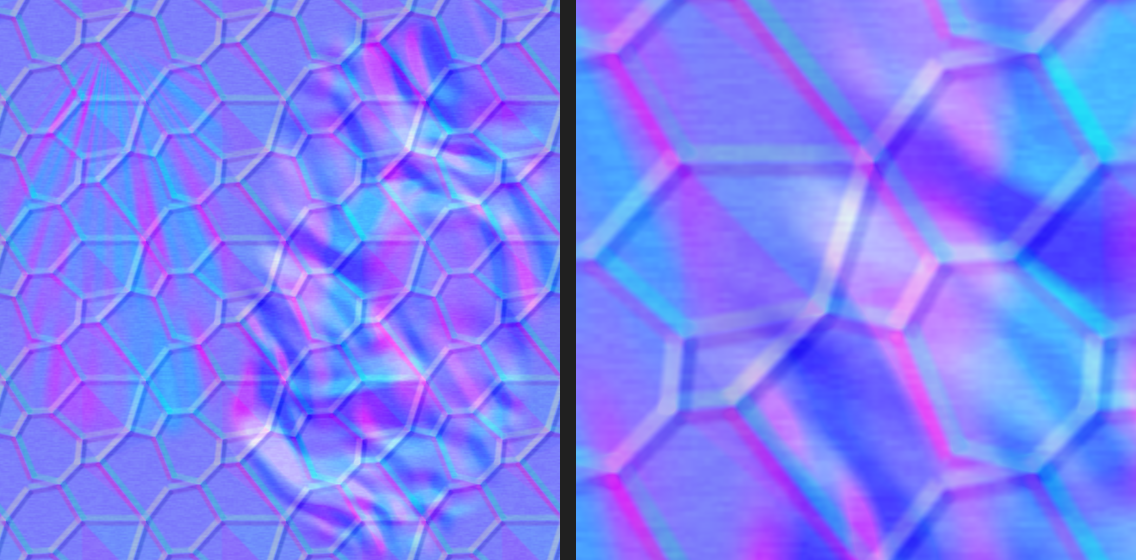
Left: the whole. Right: its middle third, enlarged.
Write a three.js fragment shader that draws this texture map.

```glsl
varying vec2 vUv;

#define REPEATS 4.0
#define RIDGE_WIDTH 0.042
#define SOFTNESS 0.012
#define RIDGE_TILT vec2(0.17, 0.14)
#define FOLD_STRENGTH 0.038
#define DRAPE_STRENGTH 0.85
#define GRAIN 0.055
#define FLAT_COLOR vec3(0.488, 0.495, 0.985)

// Corners of the stone mesh inside one tile
const vec2 FAN = vec2(0.927, 0.92);
const vec2 NECK = vec2(0.11, 0.88);
const vec2 LEDGE_TOP = vec2(0.229, 0.585);
const vec2 LEDGE_LOW = vec2(0.21, 0.50);
const vec2 LEDGE_END = vec2(0.43, 0.54);
const vec2 CROWN_L = vec2(0.573, 0.687);
const vec2 CROWN_R = vec2(0.71, 0.70);
const vec2 HUB = vec2(0.042, 0.28);
const vec2 SPOKE = vec2(0.583, 0.28);
const vec2 BASE_R = vec2(0.375, 0.05);
const vec2 BASE_L = vec2(0.20, 0.04);
const vec2 SHOULDER = vec2(0.59, 0.86);

float hash(vec2 p) {
  p = fract(p * vec2(0.1031, 0.1137));
  p += dot(p, p.yx + 33.33);
  return fract((p.x + p.y) * p.x * 17.0);
}

float noise(vec2 p) {
  vec2 i = floor(p), f = fract(p);
  f = f * f * f * (f * (f * 6.0 - 15.0) + 10.0);
  return mix(mix(hash(i), hash(i + vec2(1, 0)), f.x),
             mix(hash(i + vec2(0, 1)), hash(i + vec2(1, 1)), f.x), f.y);
}

// Shortest offset on the repeating tile
vec2 wrapOffset(vec2 v) { return v - floor(v + 0.5); }

float band(float d, float width) {
  return smoothstep(-SOFTNESS, SOFTNESS, d) * (1.0 - smoothstep(width - SOFTNESS, width + SOFTNESS, d));
}

// Two opposed bevels along the edge a-b
vec2 ridge(vec2 p, vec2 a, vec2 b) {
  vec2 span = wrapOffset(b - a);
  vec2 q = wrapOffset(p - a - 0.5 * span);
  vec2 dir = normalize(span) * (span.x < 0.0 ? -1.0 : 1.0);
  float d = dot(q, vec2(-dir.y, dir.x));
  float past = abs(dot(q, dir)) - 0.5 * length(span);
  float side = band(d, RIDGE_WIDTH) - 0.85 * band(-d, RIDGE_WIDTH * 0.8);
  return RIDGE_TILT * vec2(dir.y, 1.0) * side * (1.0 - smoothstep(-0.01, 0.018, past));
}

float edgeSide(vec2 p, vec2 a, vec2 b) {
  vec2 e = normalize(b - a);
  return e.x * (p.y - a.y) - e.y * (p.x - a.x);
}

// Coverage of the sloped triangle a-b-c
float facet(vec2 p, vec2 a, vec2 b, vec2 c) {
  b = wrapOffset(b - a);
  c = wrapOffset(c - a);
  vec2 center = (b + c) / 3.0;
  vec2 q = center + wrapOffset(p - a - center);
  float turn = sign(b.x * c.y - b.y * c.x);
  float inside = min(edgeSide(q, vec2(0), b) * turn,
                 min(edgeSide(q, b, c) * turn, edgeSide(q, c, vec2(0)) * turn));
  return smoothstep(-SOFTNESS, SOFTNESS, inside);
}

float foldHeight(vec2 p) {
  vec2 warp = vec2(noise(p * 5.0 + 7.0), noise(p * 5.0 + 31.0)) - 0.5;
  vec2 q = p + 0.14 * warp;
  q = vec2(q.x + 0.6 * q.y, q.y - 0.25 * q.x);
  return noise(q * vec2(8.0, 9.0) + 3.0) + 0.4 * noise(q * vec2(20.0, 16.0) + 19.0);
}

vec2 foldTilt(vec2 p) {
  vec2 e = vec2(0.004, 0.0);
  return vec2(foldHeight(p - e.xy) - foldHeight(p + e.xy),
              foldHeight(p - e.yx) - foldHeight(p + e.yx)) / (2.0 * e.x);
}

// Patch with an uneven rim
float patchMask(vec2 p, vec2 center, vec2 radius) {
  vec2 q = abs((p - center) / radius);
  float rim = pow(pow(q.x, 3.0) + pow(q.y, 3.0), 1.0 / 3.0) + 0.22 * (noise(p * 8.0) - 0.5);
  return 1.0 - smoothstep(0.8, 1.03, rim);
}

void main() {
  vec2 p = vUv * REPEATS;

  // Ridges
  vec2 relief = ridge(p, NECK, LEDGE_TOP) + ridge(p, LEDGE_TOP, LEDGE_END)
    + ridge(p, LEDGE_LOW, LEDGE_END) + ridge(p, LEDGE_LOW, HUB)
    + ridge(p, LEDGE_END, CROWN_L) + ridge(p, CROWN_L, CROWN_R)
    + ridge(p, CROWN_R, HUB) + ridge(p, CROWN_R, FAN)
    + ridge(p, LEDGE_END, SPOKE) + ridge(p, SPOKE, HUB)
    + ridge(p, SPOKE, BASE_R) + ridge(p, BASE_R, BASE_L)
    + ridge(p, BASE_L, HUB) + ridge(p, BASE_L, NECK)
    + ridge(p, BASE_R, SHOULDER) + ridge(p, SHOULDER, FAN)
    + ridge(p, SHOULDER, CROWN_L) + ridge(p, FAN, NECK) + ridge(p, FAN, HUB);
  relief = clamp(relief, -0.17, 0.17);

  // Sloped facets
  vec2 slope = facet(p, CROWN_L, CROWN_R, HUB) * vec2(0.08, -0.05)
    + facet(p, SPOKE, HUB, FAN) * vec2(-0.05, 0.06)
    + facet(p, SPOKE, FAN, SHOULDER) * vec2(0.05, -0.06)
    + facet(p, FAN, SHOULDER, CROWN_R) * vec2(0.06, 0.05)
    + facet(p, FAN, CROWN_R, NECK) * vec2(-0.04, -0.03)
    + facet(p, FAN, BASE_L, HUB) * vec2(-0.03, 0.05);

  // Drapery fanning from a pinch, and crumpled folds
  vec2 ray = vUv - vec2(0.195, 0.93);
  float angle = atan(ray.x, -ray.y + 0.02), reach = length(ray);
  float pleat = 0.7 * noise(vec2(angle * 10.0 + 40.0, reach * 3.0))
              + 0.3 * noise(vec2(angle * 25.0 + 80.0, reach * 5.0)) - 0.5;
  float drape = patchMask(vUv, vec2(0.22, 0.57), vec2(0.21, 0.36));
  float crumple = patchMask(vUv, vec2(0.65 + 0.11 * vUv.y, 0.5), vec2(0.28, 0.5));
  vec2 folds = drape * vec2(DRAPE_STRENGTH * pleat, 0.02 - 0.4 * pleat)
    + crumple * (FOLD_STRENGTH * foldTilt(vUv) + vec2(0.0, 0.02));
  folds.y -= 0.45 * max(folds.x, 0.0);
  folds = clamp(folds, vec2(-0.2, -0.24), vec2(0.27, 0.22));

  // Fine horizontal grain
  float grain = noise(vUv * vec2(90.0, 330.0)) + 0.5 * noise(vUv * 260.0) - 0.75;

  vec2 tilt = relief + slope + folds + grain * GRAIN * vec2(0.4, 1.0);
  float worn = max(drape, crumple);
  float blue = -0.45 * length(relief) * (1.0 - 0.7 * worn) + 0.015 * worn;
  gl_FragColor = vec4(clamp(FLAT_COLOR + vec3(tilt, blue), 0.0, 1.0), 1.0);
}
```
